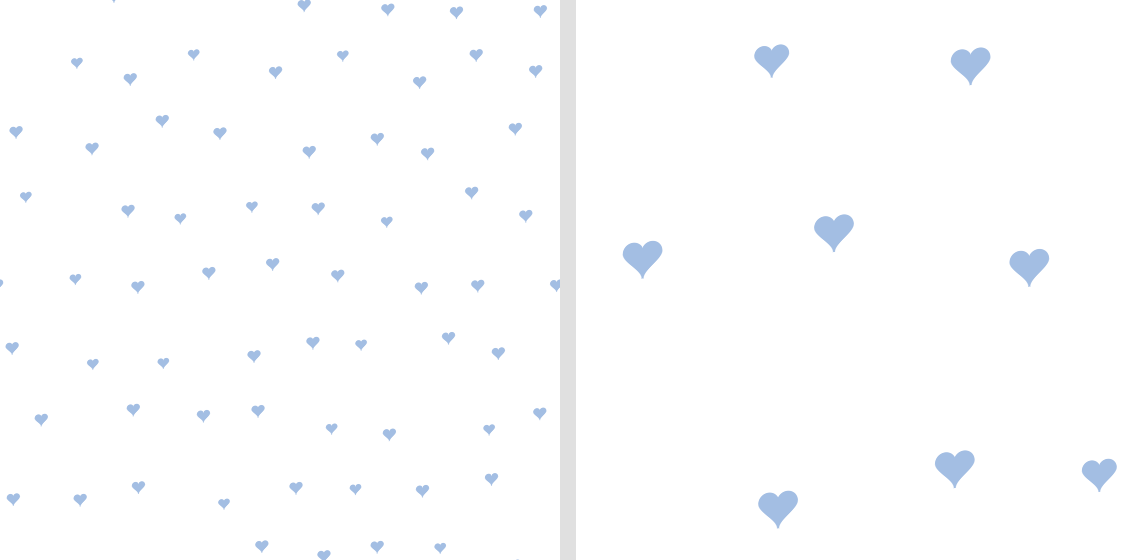
Left, the full canvas; right, a detail of the centre.
A Shadertoy shader for this pattern:

```glsl
#define PAPER_COLOR vec3(1.0)
#define HEART_COLOR vec3(0.64, 0.745, 0.89)
#define CELLS 8.0          // hearts along each side
#define ROW_SHIFT 0.375    // sideways step per row, in cells
#define ROW_OFFSET 0.45    // vertical start of the rows, in cells
#define JITTER 0.52        // scatter inside a cell
#define HEART_SIZE 0.0118  // half width, in canvas units
#define SMALL_SCALE 0.88   // size of the smaller hearts
#define SMALL_SHARE 0.2    // how many hearts are smaller
#define TILT 0.1           // lifts the right lobe

float hash(vec2 p) {
    return fract(sin(dot(p, vec2(127.1, 311.7))) * 43758.5453);
}

// Signed distance to a heart of half width 1 with a thin, curved tip
float heartDistance(vec2 p) {
    p.y -= TILT * p.x;
    p.x = abs(p.x);
    float lobe = length(p - vec2(0.47, 0.2)) - 0.53;
    float core = length(p - vec2(0.0, 0.1)) - 0.3;

    // Flanks narrow smoothly towards the tip
    float rise = (p.y + 1.12) / 1.32;
    float halfWidth = mix(0.05, 1.0, smoothstep(0.0, 1.0, rise));
    float flank = max((p.x - halfWidth) * 0.75, -1.12 - p.y);

    return min(p.y > 0.2 ? lobe : flank, core);
}

void mainImage(out vec4 fragColor, in vec2 fragCoord) {
    float pixel = 1.0 / min(iResolution.x, iResolution.y);
    vec2 grid = fragCoord * pixel * CELLS;

    // Slanted rows of cells, repeating at the canvas edges
    grid.y += ROW_OFFSET;
    grid.x += ROW_SHIFT * floor(grid.y);
    vec2 cell = mod(floor(grid), CELLS);

    // One scattered heart per cell
    vec2 scatter = vec2(hash(cell + 3.7), hash(cell + 19.3)) - 0.5;
    vec2 center = 0.5 + JITTER * scatter;
    float size = HEART_SIZE * (hash(cell + 41.9) < SMALL_SHARE ? SMALL_SCALE : 1.0);
    vec2 local = (fract(grid) - center) / (CELLS * size);

    // Edge softened over about one pixel
    float blur = 0.6 * pixel / size;
    float cover = 1.0 - smoothstep(-blur, blur, heartDistance(local));
    fragColor = vec4(mix(PAPER_COLOR, HEART_COLOR, cover), 1.0);
}
```
